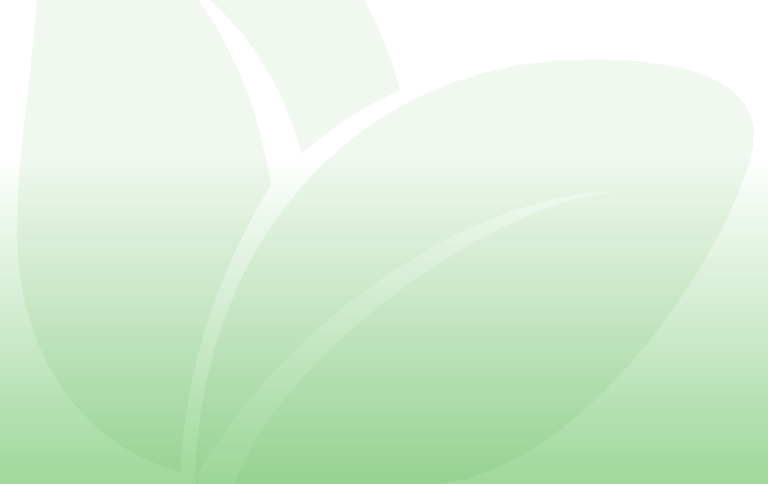
Reproduce this background procedurally as a Shadertoy shader.

```glsl
// Pale overlapping leaves over a white to green vertical fade.
// Each outline is a closed chain of cubic curves, turned into a signed
// distance; leaves tint the fade by multiplication and a vein lifts the tint.

const vec2 CANVAS = vec2(7.68, 4.82);   // drawing units across and up
const int STEPS = 20;                   // straight pieces per curve
const vec3 WHITE = vec3(1.0);
const vec3 GROUND_GREEN = vec3(0.625, 0.847, 0.61);
const vec3 LEAF_TINT = vec3(0.942, 0.972, 0.938);
const float FADE_TOP = 3.27;
const float VEIN_STRENGTH = 0.65;

// Outline under construction, as seen from one sample point
struct Outline {
    vec2 pen;
    float distSq;
    float side;   // +1 outside, -1 inside
};

Outline beginAt(vec2 start) {
    return Outline(start, 1e6, 1.0);
}

vec2 cubic(vec2 a, vec2 b, vec2 c, vec2 d, float t) {
    float s = 1.0 - t;
    return s * s * s * a + 3.0 * s * s * t * b + 3.0 * s * t * t * c + t * t * t * d;
}

// Adds one straight piece: nearest distance and even-odd crossing
void lineTo(inout Outline o, vec2 p, vec2 end) {
    vec2 edge = end - o.pen;
    vec2 rel = p - o.pen;
    vec2 off = rel - edge * clamp(dot(rel, edge) / dot(edge, edge), 0.0, 1.0);
    o.distSq = min(o.distSq, dot(off, off));
    bool spans = (o.pen.y > p.y) != (end.y > p.y);
    if (spans && rel.x < edge.x * rel.y / edge.y) o.side = -o.side;
    o.pen = end;
}

void curveTo(inout Outline o, vec2 p, vec2 b, vec2 c, vec2 d) {
    vec2 a = o.pen;
    for (int i = 1; i <= STEPS; i++) {
        lineTo(o, p, cubic(a, b, c, d, float(i) / float(STEPS)));
    }
}

// Smooth coverage of the finished outline
float coverage(Outline o, float pixel) {
    return clamp(0.5 - o.side * sqrt(o.distSq) / pixel, 0.0, 1.0);
}

float leftLeaf(vec2 p, float pixel) {
    vec2 start = vec2(0.37, 4.87);
    Outline o = beginAt(start);
    curveTo(o, p, vec2(0.33, 4.12), vec2(0.17, 3.32), vec2(0.17, 2.52));
    curveTo(o, p, vec2(0.17, 1.22), vec2(0.90, 0.34), vec2(1.81, 0.12));
    curveTo(o, p, vec2(1.84, 1.17), vec2(2.21, 2.17), vec2(2.71, 2.98));
    curveTo(o, p, vec2(2.59, 3.72), vec2(2.34, 4.34), vec2(1.95, 4.87));
    curveTo(o, p, vec2(1.40, 5.00), vec2(0.90, 5.00), start);
    return coverage(o, pixel);
}

float backLeaf(vec2 p, float pixel) {
    vec2 start = vec2(2.05, 4.86);
    Outline o = beginAt(start);
    curveTo(o, p, vec2(2.50, 4.48), vec2(2.82, 3.97), vec2(3.02, 3.29));
    curveTo(o, p, vec2(3.30, 3.54), vec2(3.65, 3.77), vec2(4.00, 3.92));
    curveTo(o, p, vec2(3.92, 4.25), vec2(3.78, 4.57), vec2(3.62, 4.86));
    curveTo(o, p, vec2(3.20, 5.00), vec2(2.50, 5.00), start);
    return coverage(o, pixel);
}

float rightLeaf(vec2 p, float pixel) {
    vec2 start = vec2(1.95, 0.04);
    Outline o = beginAt(start);
    curveTo(o, p, vec2(1.99, 2.32), vec2(3.50, 4.23), vec2(5.90, 4.23));
    curveTo(o, p, vec2(6.90, 4.23), vec2(7.54, 4.00), vec2(7.54, 3.47));
    curveTo(o, p, vec2(7.54, 2.82), vec2(6.10, 0.22), vec2(4.40, 0.00));
    curveTo(o, p, vec2(4.00, -0.10), vec2(2.00, -0.60), start);
    return coverage(o, pixel);
}

float rightVein(vec2 p, float pixel) {
    vec2 start = vec2(1.96, 0.08);
    Outline o = beginAt(start);
    curveTo(o, p, vec2(2.90, 1.70), vec2(4.80, 2.91), vec2(6.15, 2.91));
    curveTo(o, p, vec2(5.00, 2.82), vec2(2.85, 1.37), vec2(2.34, 0.00));
    curveTo(o, p, vec2(2.30, -0.20), vec2(2.00, -0.20), start);
    return coverage(o, pixel);
}

void mainImage(out vec4 fragColor, in vec2 fragCoord) {
    vec2 p = fragCoord / iResolution.xy * CANVAS;
    float pixel = CANVAS.y / iResolution.y;

    // White above, deepening to green at the foot
    float depth = clamp(1.0 - p.y / FADE_TOP, 0.0, 1.0);
    vec3 color = mix(WHITE, GROUND_GREEN, depth);

    // Leaves, with the vein cut partly out of the right one
    float leaf = max(leftLeaf(p, pixel), backLeaf(p, pixel));
    float veined = rightLeaf(p, pixel) * (1.0 - VEIN_STRENGTH * rightVein(p, pixel));
    color *= mix(WHITE, LEAF_TINT, max(leaf, veined));

    fragColor = vec4(color, 1.0);
}
```
